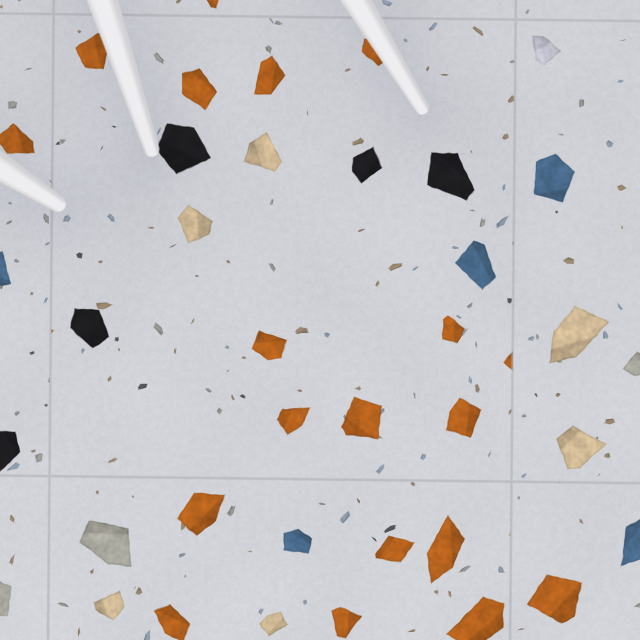
This texture is drawn by a three.js fragment shader. Its source:

```glsl
// Pale terrazzo floor tiles with coloured stone chips and three white stool legs.
varying vec2 vUv;

vec2 hash2(vec2 p) {
  vec3 q = fract(p.xyx * vec3(0.1031, 0.1030, 0.0973));
  q += dot(q, q.yzx + 33.33);
  return fract((q.xx + q.yz) * q.zy);
}

vec2 gradientAt(vec2 cell) {
  float angle = 6.2832 * hash2(cell).x;
  return vec2(cos(angle), sin(angle));
}

float gradientNoise(vec2 p) {
  vec2 i = floor(p), f = fract(p);
  vec2 u = f * f * f * (f * (f * 6.0 - 15.0) + 10.0);
  vec2 e = vec2(1.0, 0.0);
  float low = mix(dot(gradientAt(i), f), dot(gradientAt(i + e), f - e), u.x);
  float high = mix(dot(gradientAt(i + e.yx), f - e.yx), dot(gradientAt(i + e.xx), f - e.xx), u.x);
  return mix(low, high, u.y);
}

// Irregular five-sided stone: negative inside
float stoneDistance(vec2 p, vec2 seed, float radius) {
  float d = -1.0;
  for (int i = 0; i < 5; i++) {
    vec2 rnd = hash2(seed + float(i) * 17.0);
    float angle = (float(i) + 0.6 * (rnd.x - 0.5)) * 1.2566;
    d = max(d, dot(p, vec2(cos(angle), sin(angle))) - radius * mix(0.55, 1.05, rnd.y));
  }
  return d;
}

vec3 chipColor(float pick) {
  if (pick < 0.31) return vec3(0.72, 0.39, 0.12); // amber
  if (pick < 0.55) return vec3(0.12, 0.12, 0.13); // black
  if (pick < 0.71) return vec3(0.82, 0.73, 0.59); // sand
  if (pick < 0.82) return vec3(0.67, 0.67, 0.63); // grey green
  if (pick < 0.91) return vec3(0.29, 0.42, 0.55); // blue
  return vec3(0.77, 0.775, 0.82);                 // pale lilac
}

vec3 speckColor(float pick) {
  if (pick < 0.35) return vec3(0.53, 0.59, 0.66); // blue grey
  if (pick < 0.70) return vec3(0.58, 0.49, 0.38); // brown
  if (pick < 0.92) return vec3(0.57, 0.57, 0.55); // grey
  return vec3(0.25, 0.26, 0.29);                  // charcoal
}

// One jittered stone per grid cell; sizes are fractions of a cell
vec3 scatter(vec3 base, vec2 p, vec2 tile, float cells, float density, vec2 sizes, float stretch, bool specks) {
  vec2 g = p * cells;
  float wobble = 0.006 * cells * 0.3 * gradientNoise(p * 85.0 + tile * 9.0);
  for (int y = -1; y <= 1; y++) {
    for (int x = -1; x <= 1; x++) {
      vec2 cell = floor(g) + vec2(float(x), float(y));
      vec2 seed = cell + tile * 61.0 + cells * 7.0 + 200.0;
      vec2 kind = hash2(seed + 5.3), shape = hash2(seed + 91.7);
      if (kind.x > density) continue;
      vec2 q = g - cell - 0.5 - 0.52 * (hash2(seed) - 0.5);
      float turn = 6.2832 * shape.x, c = cos(turn), s = sin(turn);
      q = mat2(c, s, -s, c) * q;
      float squeeze = mix(1.0, stretch, hash2(seed + 43.1).x);
      q *= vec2(squeeze, 1.0 / squeeze);
      float radius = mix(sizes.x, sizes.y, shape.y);
      float d = stoneDistance(q, seed, radius) + wobble;
      float cover = 1.0 - smoothstep(-0.0015 * cells, 0.0015 * cells, d);

      // Broken facets, mineral mottling and a darker rim
      vec3 stone = specks ? speckColor(kind.y) : chipColor(kind.y);
      float facet = smoothstep(-0.02, 0.02, q.x + 0.4 * q.y - 0.3 * radius);
      float mottle = gradientNoise(p * 45.0) + 0.7 * gradientNoise(p * 130.0);
      float rim = smoothstep(-0.004 * cells, 0.0, d);
      stone *= 1.0 - 0.12 * facet + 0.13 * mottle - 0.10 * rim;
      base = mix(base, stone, cover * (specks ? 0.85 : 1.0));
    }
  }
  return base;
}

// Tapered leg from root to tip with a soft shadow on the floor
vec3 drawLeg(vec3 floorColor, vec2 p, vec2 root, vec2 tip, float rootRadius, float tipRadius) {
  vec2 axis = tip - root, q = p - root;
  float along = clamp(dot(q, axis) / dot(axis, axis), 0.0, 1.0);
  float radius = mix(rootRadius, tipRadius, along);
  float d = length(q - axis * along) - radius;
  float side = (axis.x * q.y - axis.y * q.x) / (length(axis) * radius);
  vec3 paint = vec3(0.935, 0.935, 0.945) - 0.11 * smoothstep(0.35, 1.0, abs(side + 0.15));
  floorColor *= 1.0 - vec3(0.06, 0.06, 0.045) * exp(-16.0 * max(d, 0.0));
  return mix(paint, floorColor, smoothstep(-0.0018, 0.0018, d));
}

void main() {
  // Slightly skewed tiles, each with its own stones
  vec2 grid = (vUv - vec2(0.075 + 0.009 * vUv.y, 0.257 - 0.012 * vUv.x)) / 0.722;
  vec2 tile = floor(grid);
  vec2 p = fract(grid) * 0.722;

  // Cement with cloudy tone and fine grain
  float grain = 0.018 * gradientNoise(vUv * 7.0) + 0.016 * gradientNoise(vUv * 85.0)
              + 0.018 * gradientNoise(vUv * 210.0);
  vec3 color = vec3(0.817, 0.823, 0.843) + grain + 0.012 * (0.5 - vUv.y);

  color = scatter(color, p, tile, 34.0, 0.10, vec2(0.06, 0.13), 1.9, true);
  color = scatter(color, p, tile, 16.0, 0.30, vec2(0.05, 0.12), 1.6, true);
  color = scatter(color, p, tile, 7.0, 0.66, vec2(0.15, 0.29), 1.25, false);

  // Thin joints between tiles
  vec2 joint = abs(fract(grid + 0.5) - 0.5) * 0.722;
  float line = 1.0 - smoothstep(0.0006, 0.0034, min(joint.x, joint.y));
  color = mix(color, vec3(0.69, 0.69, 0.71), 0.6 * line);

  color = drawLeg(color, vUv, vec2(0.157, 1.01), vec2(0.237, 0.767), 0.024, 0.012);
  color = drawLeg(color, vUv, vec2(0.551, 1.01), vec2(0.659, 0.832), 0.022, 0.011);
  color = drawLeg(color, vUv, vec2(-0.02, 0.752), vec2(0.090, 0.682), 0.023, 0.013);
  gl_FragColor = vec4(color, 1.0);
}
```
